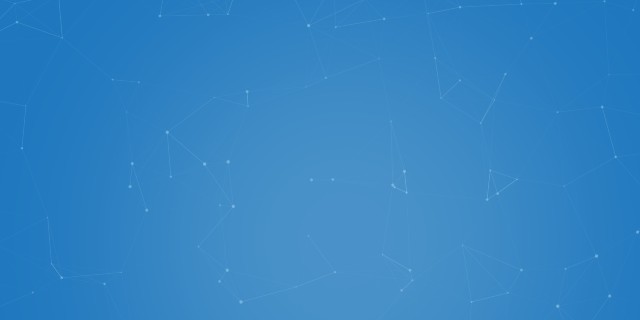
Reproduce this background procedurally as a WebGL 2 fragment shader.

```glsl
#version 300 es
precision highp float;
// Faint network of linked dots over a soft blue radial glow.

uniform vec2 u_resolution;
out vec4 fragColor;

const int REACH = 2;                  // neighbour cells searched each way
const int SIDE = 2 * REACH + 1;
const int COUNT = SIDE * SIDE;
const float CELL = 0.14;              // cell size, canvas height = 1
const float MAX_LINK = 2.0;           // longest link, in cells

const vec3 DEEP_BLUE = vec3(0.122, 0.470, 0.745);
const vec3 GLOW_BLUE = vec3(0.285, 0.570, 0.785);
const vec3 LINK_TINT = vec3(0.62, 0.83, 0.95);

float hash(vec2 p, float seed) {
    vec3 q = fract(vec3(p.xyx) * vec3(0.1031, 0.1030, 0.0973) + seed * 0.137);
    q += dot(q, q.yzx + 33.33);
    return fract((q.x + q.y) * q.z);
}

// Node of a cell: position in cells, and size (0 = no node).
// Each 2x2 block draws its nodes towards its middle by its own amount.
vec3 cellNode(vec2 cell) {
    vec2 block = floor(cell * 0.5);
    vec2 blockMiddle = block * 2.0 + 1.0;
    float pull = 0.65 * pow(hash(block, 5.0), 2.0);
    float sparsity = 0.4 * hash(block, 9.0);
    vec2 scattered = cell + vec2(hash(cell, 1.0), hash(cell, 2.0));
    float present = step(sparsity, hash(cell, 3.0));
    return vec3(mix(scattered, blockMiddle, pull), present * mix(0.25, 1.0, hash(cell, 4.0)));
}

float segmentDistance(vec2 p, vec2 a, vec2 b) {
    vec2 ab = b - a;
    float t = clamp(dot(p - a, ab) / max(dot(ab, ab), 1e-5), 0.0, 1.0);
    return length(p - a - ab * t);
}

// Anti-aliased cover of a shape of the given half width.
float cover(float dist, float halfWidth, float pixel) {
    return clamp(0.5 + (halfWidth - dist) / pixel, 0.0, 1.0);
}

// Opacity of a link: short ones are stronger, each varies at random.
float linkStrength(vec2 a, vec2 b) {
    float nearness = max(1.0 - distance(a, b) / MAX_LINK, 0.0);
    float chance = hash((a + b) * 7.3, 6.0);
    return nearness * (0.06 + 0.50 * chance * chance * chance);
}

// Opacity of the whole network at p, with p and pixel in cells.
float network(vec2 p, float pixel) {
    vec3 nodes[COUNT];
    vec2 home = floor(p);
    float clear = 1.0;

    // Dots
    for (int i = 0; i < COUNT; i++) {
        vec2 offset = vec2(i % SIDE - REACH, i / SIDE - REACH);
        vec3 node = cellNode(home + offset);
        nodes[i] = node;
        float dot_ = cover(distance(p, node.xy), 0.038 * node.z, pixel);
        clear *= 1.0 - 0.5 * node.z * dot_;
    }

    // Links between every close pair
    for (int i = 0; i < COUNT; i++) {
        if (nodes[i].z == 0.0) continue;
        for (int j = i + 1; j < COUNT; j++) {
            if (nodes[j].z == 0.0) continue;
            vec2 a = nodes[i].xy;
            vec2 b = nodes[j].xy;
            float line = cover(segmentDistance(p, a, b), 0.006, pixel);
            if (line > 0.0) clear *= 1.0 - line * linkStrength(a, b);
        }
    }
    return 1.0 - clear;
}

vec3 background(vec2 p, vec2 center) {
    float glow = 1.0 - smoothstep(0.11, 1.15, distance(p, center));
    return mix(DEEP_BLUE, GLOW_BLUE, glow);
}

void main() {
    vec2 p = gl_FragCoord.xy / u_resolution.y;
    float aspect = u_resolution.x / u_resolution.y;
    float pixel = 1.0 / u_resolution.y;

    vec3 color = background(p, vec2(0.54 * aspect, 0.25));
    float ink = network(p / CELL + 20.0, pixel / CELL);
    fragColor = vec4(mix(color, LINK_TINT, ink), 1.0);
}
```
